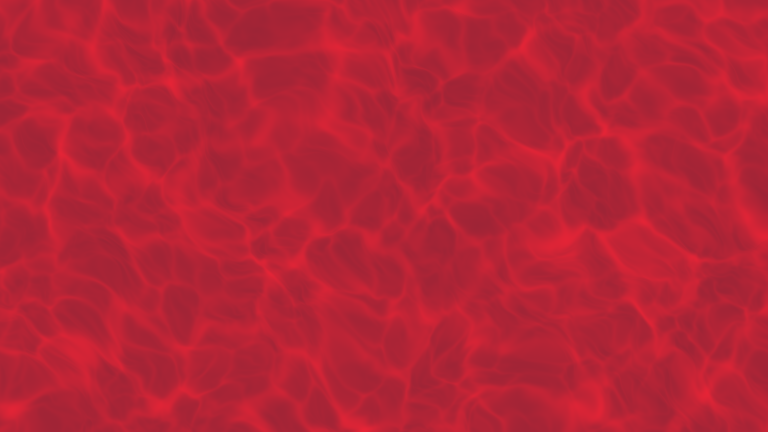
Give the GLSL for this texture, as a WebGL 2 fragment shader.

```glsl
#version 300 es
precision highp float;
// Red water caustics: two soft cellular webs of light over a dark red ground.
// Layered gradient noise bends the webs and varies their strength, while
// stretched noise ridges add faint diagonal wisps between the filaments.

uniform vec2 u_resolution;
out vec4 fragColor;

const vec2 GREEN_BLUE = vec2(0.14, 0.21);
const float DARK_RED = 0.630;
const float RED_RANGE = 0.34;

// Integer hash: lattice cell to two values in 0..1
vec2 hash2(vec2 cell, uint seed) {
    uvec2 v = uvec2(ivec2(cell)) + uvec2(seed * 747u, seed * 391u);
    v = v * 1664525u + 1013904223u;
    v.x += v.y * 1664525u;
    v.y += v.x * 1664525u;
    v ^= v >> 16u;
    v.x += v.y * 1664525u;
    v.y += v.x * 1664525u;
    v ^= v >> 16u;
    return vec2(v & 65535u) / 65535.0;
}

float cornerSlope(vec2 cell, vec2 corner, vec2 f, uint seed) {
    return dot(hash2(cell + corner, seed) * 2.0 - 1.0, f - corner);
}

// Signed gradient noise
float noise(vec2 p, uint seed) {
    vec2 i = floor(p), f = fract(p);
    vec2 u = f * f * f * (f * (f * 6.0 - 15.0) + 10.0);
    float low = mix(cornerSlope(i, vec2(0, 0), f, seed),
                    cornerSlope(i, vec2(1, 0), f, seed), u.x);
    float high = mix(cornerSlope(i, vec2(0, 1), f, seed),
                     cornerSlope(i, vec2(1, 1), f, seed), u.x);
    return mix(low, high, u.y);
}

vec2 noise2(vec2 p, uint seed) {
    return vec2(noise(p, seed), noise(p, seed + 1u));
}

// Smooth 0..1 mask with large patches
float patches(vec2 p, uint seed) {
    return smoothstep(-0.35, 0.35, noise(p, seed));
}

// Soft cell borders: the effective number of nearest points, less one.
// It is 0 inside a cell, 1 on a border and 2 where three cells meet.
float web(vec2 p, float sharpness, uint seed) {
    vec2 cell = floor(p);
    float sum = 0.0, sumSquares = 0.0;
    for (int y = -1; y <= 1; y++) {
        for (int x = -1; x <= 1; x++) {
            vec2 c = cell + vec2(x, y);
            vec2 site = c + 0.5 + 0.9 * (hash2(c, seed) - 0.5);
            float weight = exp(-sharpness * distance(p, site));
            sum += weight;
            sumSquares += weight * weight;
        }
    }
    return sum * sum / sumSquares - 1.0;
}

// Thin smooth ridges along the zero lines of the noise
float ridges(vec2 p, uint seed) {
    float n = noise(p, seed);
    return exp(-40.0 * n * n);
}

void main() {
    vec2 p = gl_FragCoord.xy / u_resolution.y;

    // Bend the surface at three sizes
    vec2 q = p + 0.11 * noise2(p * 3.0, 1u);
    q += 0.045 * noise2(q * 10.0, 3u);
    q += 0.021 * noise2(q * 24.0, 5u);

    // Axes along and across the falling diagonal
    vec2 d = vec2(q.x - q.y, q.x + q.y) * 0.7071;

    // Main filaments, finer net and wisps
    float strength = mix(0.3, 1.0, patches(p * 5.5, 7u));
    float fineStrength = mix(0.25, 1.0, patches(p * 5.0 + 4.3, 8u));
    float wispStrength = mix(0.25, 1.0, patches(p * 4.0 + 9.1, 9u));
    float light = 0.155 * strength * web(d * vec2(5.4, 6.8), 11.0, 11u);
    light += 0.085 * fineStrength * web(d * vec2(10.5, 13.5) + 3.7, 8.5, 12u);
    light += 0.040 * wispStrength * ridges(d * vec2(9.0, 23.0), 13u);
    light += 0.036 * wispStrength * ridges(d * vec2(20.0, 42.0), 14u);

    // Broad shading and faint mottling, then a soft limit on bright knots
    float ground = DARK_RED + 0.040 * noise(p * 4.0 + 2.6, 15u);
    ground += 0.025 * noise(d * vec2(26.0, 44.0), 16u);
    float red = ground + RED_RANGE * (1.0 - exp(-light / RED_RANGE));
    fragColor = vec4(red, GREEN_BLUE, 1.0);
}
```
